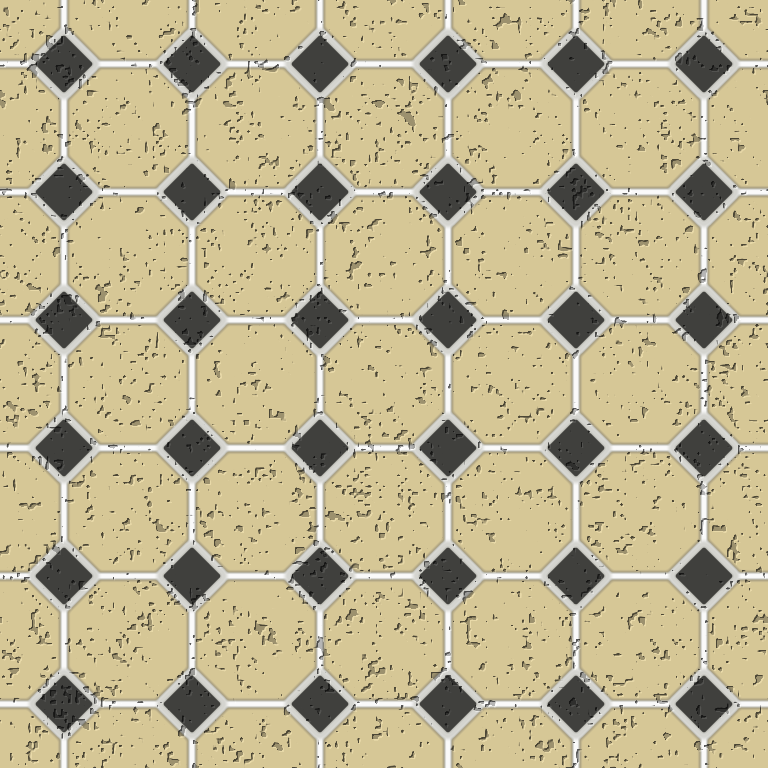
A Shadertoy shader for this pattern:

```glsl
// Octagon-and-dot floor: pale cut-corner tiles, dark rounded diamonds and beaded grout.
// One distance to the grout centre line shapes every part; thresholded wrapping
// noise pits the surface, lit from the upper left.
#define REPEATS 6.0
#define DIAMOND_RADIUS 0.190
#define CORNER_ROUND 0.048
#define GROUT_HALF 0.028
#define SHADOW_WIDTH 0.026
#define PIT_LEVEL 0.745
#define PIT_OFFSET 0.0016
#define TILE_COLOR vec3(0.84, 0.78, 0.59)
#define DOT_COLOR vec3(0.25, 0.25, 0.24)
#define GROUT_LIGHT vec3(0.98)
#define GROUT_EDGE vec3(0.75, 0.75, 0.72)
#define EDGE_SHADE vec3(0.66, 0.62, 0.50)

// Integer hash of a lattice point, from 0 to 1
float hash(vec2 cell) {
    uvec2 q = uvec2(cell) * uvec2(1597334673u, 3812015801u);
    uint n = (q.x ^ q.y) * 1597334673u;
    n = (n ^ (n >> 15)) * 2246822519u;
    n ^= n >> 13;
    return float(n >> 8) / 16777216.0;
}

// Value noise that wraps over the unit square
float wrapNoise(vec2 uv, float period) {
    vec2 p = uv * period;
    vec2 i = floor(p);
    vec2 f = fract(p);
    f = f * f * (3.0 - 2.0 * f);
    vec2 a = mod(i, period);
    vec2 b = mod(i + 1.0, period);
    return mix(mix(hash(a), hash(vec2(b.x, a.y)), f.x),
               mix(hash(vec2(a.x, b.y)), hash(b), f.x), f.y);
}

// Fine pits gathered into loose clusters
float pits(vec2 uv) {
    float n = 0.62 * wrapNoise(uv, 210.0) + 0.38 * wrapNoise(uv, 67.0);
    return smoothstep(PIT_LEVEL - 0.025, PIT_LEVEL + 0.025, n);
}

// Signed distance to a diamond with rounded corners
float roundedDiamond(vec2 p) {
    vec2 q = abs(vec2(p.x + p.y, p.x - p.y)) * sqrt(0.5);
    q -= DIAMOND_RADIUS - CORNER_ROUND;
    return length(max(q, 0.0)) + min(max(q.x, q.y), 0.0) - CORNER_ROUND;
}

float smoothMin(float a, float b, float k) {
    float h = max(k - abs(a - b), 0.0) / k;
    return min(a, b) - 0.25 * h * h * k;
}

void mainImage(out vec4 fragColor, in vec2 fragCoord) {
    vec2 uv = fragCoord / iResolution.xy;
    vec2 p = fract(uv * REPEATS) - 0.5;
    float pixel = REPEATS / iResolution.y;

    // Distance to the grout centre: diamond outline joined by straight runs
    float diamond = roundedDiamond(p);
    float straight = min(abs(p.x), abs(p.y));
    float seam = diamond < 0.0 ? -diamond : max(smoothMin(diamond, straight, 0.02), 0.0);

    // Tiles, with a soft shadow beside the grout
    float shadow = 1.0 - smoothstep(GROUT_HALF, GROUT_HALF + SHADOW_WIDTH, seam);
    vec3 tile = mix(TILE_COLOR, EDGE_SHADE, shadow);
    vec3 color = mix(DOT_COLOR, tile, smoothstep(-pixel, pixel, diamond));

    // Rounded grout bead, brighter on the straight runs
    float crest = 1.0 - smoothstep(0.010, GROUT_HALF, seam);
    crest *= mix(0.35, 1.0, smoothstep(0.0, 0.05, diamond));
    vec3 grout = mix(GROUT_EDGE, GROUT_LIGHT, crest);
    float groutMask = 1.0 - smoothstep(-0.7 * pixel, 0.7 * pixel, seam - GROUT_HALF);
    color = mix(color, grout, groutMask);

    // Pits: dark floor, shaded upper-left wall, faint lit lower-right rim
    float pit = pits(uv);
    float relief = pit - pits(uv + vec2(-PIT_OFFSET, PIT_OFFSET));
    color *= 1.0 - 0.27 * pit - 0.38 * max(relief, 0.0);
    color += 0.07 * max(-relief, 0.0);

    fragColor = vec4(clamp(color, 0.0, 1.0), 1.0);
}
```
